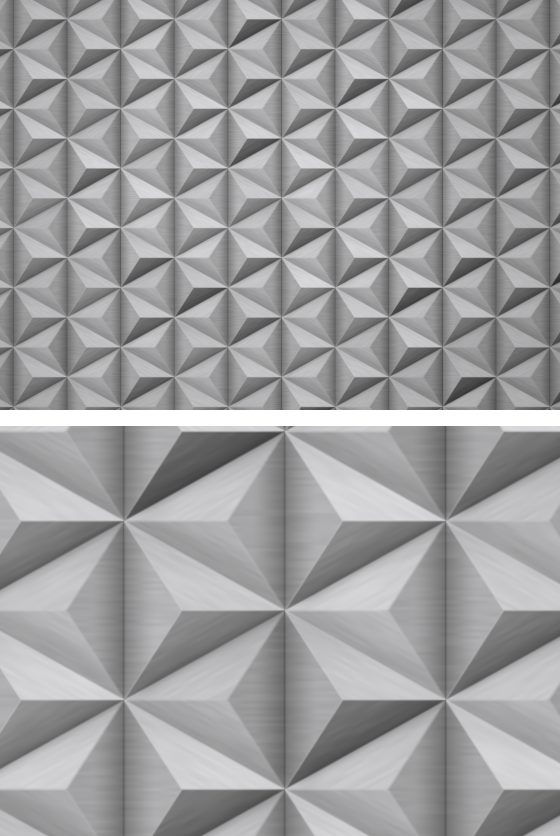
Top: the whole. Bottom: its middle third, enlarged.
Reproduce this pattern procedurally as a WebGL 2 fragment shader.

```glsl
#version 300 es
precision highp float;
// Brushed metal relief: three-sided pyramids pointing left and right, folded along soft seams.
uniform vec2 u_resolution;
out vec4 outColor;

const vec2 CELL = vec2(0.1308, 0.1455);   // column width, triangle side
const vec2 ORIGIN = vec2(0.0329, 0.153);  // one lattice corner
const float APEX = 0.36;                  // peak position across a column
const float LINE = 0.0011;                // half width of worn ridges

float hash(vec2 p) {
  vec3 q = fract(vec3(p.xyx) * 0.1031);
  q += dot(q, q.yzx + 33.33);
  return fract((q.x + q.y) * q.z);
}

float noise(vec2 p) {
  vec2 i = floor(p), f = fract(p);
  f = f * f * (3.0 - 2.0 * f);
  return mix(mix(hash(i), hash(i + vec2(1, 0)), f.x),
             mix(hash(i + vec2(0, 1)), hash(i + vec2(1, 1)), f.x), f.y);
}

float side(float d, float blur) { return smoothstep(-blur, blur, d); }

float stroke(float d, float width, float blur) {
  return 1.0 - smoothstep(width - blur, width + blur, abs(d));
}

// Scale that turns a horizontal offset from a slanted line into distance.
float slant(float run, float rise) { return rise / length(vec2(run, rise)); }

// Fine scratches drawn out along a direction.
float brushed(vec2 p, float angle) {
  float c = cos(angle), s = sin(angle);
  vec2 q = vec2(c * p.x + s * p.y, c * p.y - s * p.x) + 3.0;
  float fine = noise(q * vec2(50.0, 380.0)) - 0.5;
  float broad = noise(q * vec2(16.0, 110.0) + 17.0) - 0.5;
  return 0.034 * fine + 0.012 * broad;
}

// Pyramid with its base at t.x = 0 and its tip at t.x = 1; t.y in -1..1.
// faces: tones of the base, top and low face. lean: slope of the scratches.
float pyramid(vec2 t, vec2 id, vec2 p, vec3 faces, float lean, float glint, float blur) {
  float k = slant(APEX * CELL.x, 0.5 * CELL.y);
  float toBase = (APEX * (1.0 - abs(t.y)) - t.x) * CELL.x * k;
  float toTop = t.y * 0.5 * CELL.y;
  vec3 vary = vec3(hash(id + 7.0), hash(id + 19.0), hash(id + 41.0)) - 0.5;
  float baseFace = faces.x - 0.13 * smoothstep(0.22, 0.0, t.x);
  float topFace = faces.y - 0.06 * smoothstep(0.2, 0.9, t.y);
  float crease = smoothstep(0.55, 0.0, 1.0 - t.x + t.y);
  float lowFace = faces.z - 0.09 * crease;
  baseFace += 0.05 * vary.x + brushed(p, 0.0);
  topFace += 0.07 * vary.y + brushed(p, -lean);
  lowFace += 0.06 * vary.z + brushed(p, lean);
  float tone = mix(lowFace, topFace, side(toTop, blur));
  tone = mix(tone, baseFace, side(toBase, blur));
  // Worn ridges catch the light.
  float ridge = stroke(toBase, LINE * 0.5, blur);
  ridge = max(ridge, stroke(toTop, LINE * 0.5, blur) * side(-toBase, blur));
  return mix(tone, 0.82, ridge * glint);
}

void main() {
  vec2 p = gl_FragCoord.xy / u_resolution.y;
  vec2 uv = gl_FragCoord.xy / u_resolution;
  float blur = max(0.9 / u_resolution.y, 0.0012);

  // Alternate columns shift by half a triangle side.
  vec2 g = (p - ORIGIN) / CELL;
  float column = floor(g.x);
  float f = g.x - column;
  float s = g.y - 0.5 * mod(column, 2.0);
  vec2 right = vec2(f, 2.0 * fract(s) - 1.0);
  vec2 left = vec2(1.0 - f, 2.0 * (s - round(s)));
  vec2 rightId = vec2(column, floor(s)) + 50.0;
  vec2 leftId = vec2(column, round(s)) + 90.0;

  // Lower right faces lie in shade, deeper toward the upper right;
  // a few are much darker.
  float shade = mix(0.56, 0.46, smoothstep(0.1, 1.3, uv.x + 0.4 * uv.y));
  shade -= 0.15 * pow(hash(rightId + 5.0), 3.0);
  float rightTone = pyramid(right, rightId, p, vec3(0.65, 0.77, shade), 0.5, 0.32, blur);
  float leftTone = pyramid(left, leftId, p, vec3(0.59, 0.74, 0.66), -0.5, 0.18, blur * 1.5);
  float k = slant(0.5 * CELL.y, CELL.x);
  float border = 0.5 * (1.0 - f - abs(right.y)) * CELL.y * k;
  float tone = mix(leftTone, rightTone, side(border, blur));

  // Seams: soft dark joints, shaded creases under low faces, pale upper edges.
  float joint = min(f, 1.0 - f) * CELL.x;
  tone *= 1.0 - 0.17 * stroke(joint, LINE * 0.6, blur);
  tone *= 1.0 - 0.13 * exp(-joint / 0.005);
  float under = step(right.y, 0.0);
  tone *= 1.0 - 0.24 * under * exp(-abs(border) / 0.0035) * smoothstep(0.0, 0.2, f);
  tone = mix(tone, 0.82, 0.20 * (1.0 - under) * stroke(border, LINE * 0.5, blur));
  float cornerLeft = length(vec2(f * CELL.x, left.y * 0.5 * CELL.y));
  float cornerRight = length(vec2((1.0 - f) * CELL.x, right.y * 0.5 * CELL.y));
  tone += 0.12 * exp(-min(cornerLeft, cornerRight) / 0.004);

  // Broad light falloff and a faint cool tint.
  vec2 away = (uv - vec2(0.45, 0.58)) * vec2(1.0, 0.8);
  tone *= 1.07 - 0.48 * dot(away, away);
  outColor = vec4(clamp(tone * vec3(0.997, 0.998, 1.006), 0.0, 1.0), 1.0);
}
```
